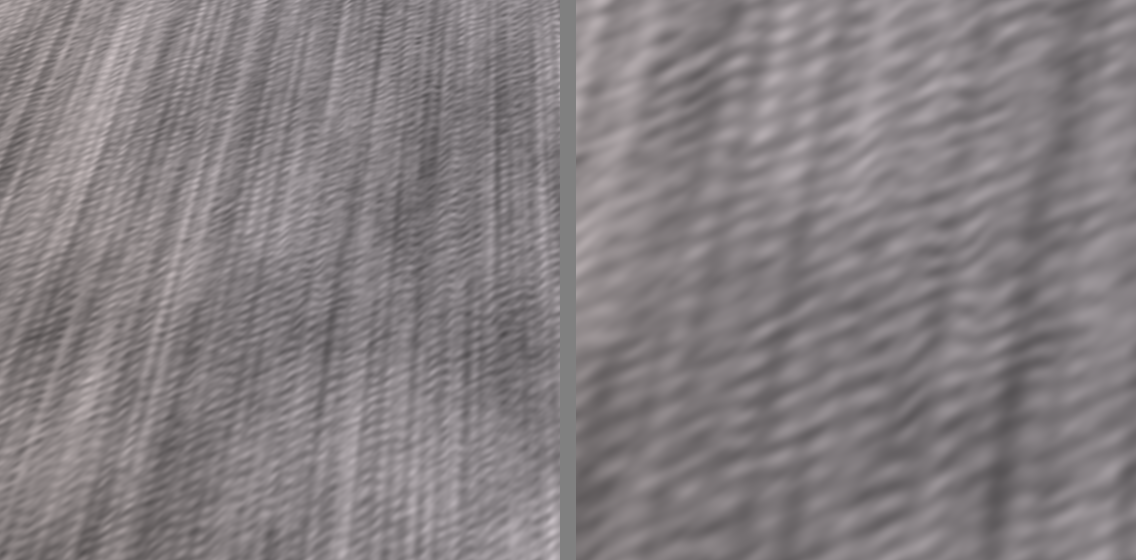
Left, the full canvas; right, a detail of the centre.
Write a WebGL 1 fragment shader that draws this texture.

```glsl
precision highp float;

uniform vec2 u_resolution;

#define VANISHING_POINT vec2(0.90, 2.75)
#define RIB_DENSITY 95.0
#define ROW_DENSITY 305.0
#define TWILL_TILT 0.6
#define BASE_TONE 0.532
#define STREAK_CONTRAST 0.17
#define TWILL_CONTRAST 0.044
#define FIBRE_CONTRAST 0.11
#define CLOUD_CONTRAST 0.13
#define WARM_TINT vec3(1.0, 0.947, 0.948)
#define COOL_TINT vec3(0.995, 0.957, 0.982)

const float TAU = 6.2831853;

float hash(vec2 p) {
  return fract(sin(dot(p, vec2(127.1, 311.7))) * 43758.5453);
}

// Smooth value noise, centred on zero
float noise(vec2 p) {
  vec2 cell = floor(p);
  vec2 f = fract(p);
  f = f * f * (3.0 - 2.0 * f);
  float low = mix(hash(cell), hash(cell + vec2(1.0, 0.0)), f.x);
  float high = mix(hash(cell + vec2(0.0, 1.0)), hash(cell + 1.0), f.x);
  return mix(low, high, f.y) - 0.5;
}

// Cloth coordinates in perspective: x counts ribs, y counts weave rows
vec2 clothPlane(vec2 p) {
  float depth = VANISHING_POINT.y - p.y;
  return vec2((p.x - VANISHING_POINT.x) * RIB_DENSITY, ROW_DENSITY) / depth;
}

// Long uneven threads running towards the vanishing point
float streaks(vec2 cloth) {
  float fine = noise(vec2(cloth.x * 1.9, cloth.y * 0.055));
  float broad = noise(vec2(cloth.x * 0.8 + 37.0, cloth.y * 0.03));
  float ribDepth = 0.09 + 0.22 * noise(vec2(cloth.x * 0.35, cloth.y * 0.04 + 19.0));
  return fine * 0.85 + broad * 0.55 + ribDepth * cos(TAU * cloth.x);
}

// Short slanted stitches, broken up from rib to rib
float twill(vec2 cloth, float row) {
  float wobble = 0.75 * noise(cloth * vec2(0.9, 0.35) + 11.0);
  float strength = 0.9 + 1.1 * noise(cloth * vec2(0.8, 0.3) + 53.0);
  float ribSwell = 0.8 + 0.3 * cos(TAU * cloth.x);
  return sin(TAU * (row + wobble)) * strength * ribSwell;
}

// Broad soft patches and overall light
float clouds(vec2 p, vec2 cloth) {
  float patches = noise(vec2(cloth.x * 0.14, p.y * 5.0) + 7.0);
  float detail = noise(vec2(cloth.x * 0.35, p.y * 10.0) + 71.0);
  return patches + 0.5 * detail;
}

float lighting(vec2 p) {
  float topLeft = 0.05 * smoothstep(0.75, 0.0, distance(p, vec2(0.0, 1.0)));
  float darkRight = 0.025 * smoothstep(0.5, 0.0, distance(p, vec2(0.8, 0.6)));
  float foot = 0.015 * smoothstep(0.4, 0.0, p.y);
  return topLeft - darkRight + foot - 0.006;
}

void main() {
  vec2 p = gl_FragCoord.xy / u_resolution;
  vec2 cloth = clothPlane(p);
  float row = cloth.y - TWILL_TILT * cloth.x;

  // Fibres follow the slant of the stitches
  float fibres = noise(vec2(cloth.x * 1.5, row * 1.7))
               + 0.4 * noise(vec2(cloth.x * 2.8, row * 3.1) + 29.0);

  float tone = BASE_TONE + lighting(p);
  tone += STREAK_CONTRAST * streaks(cloth);
  tone += TWILL_CONTRAST * twill(cloth, row);
  tone += FIBRE_CONTRAST * fibres;
  tone += CLOUD_CONTRAST * clouds(p, cloth);

  float coolness = smoothstep(0.0, 0.8, p.x + 0.3 * noise(p * 4.0));
  gl_FragColor = vec4(tone * mix(WARM_TINT, COOL_TINT, coolness), 1.0);
}
```
